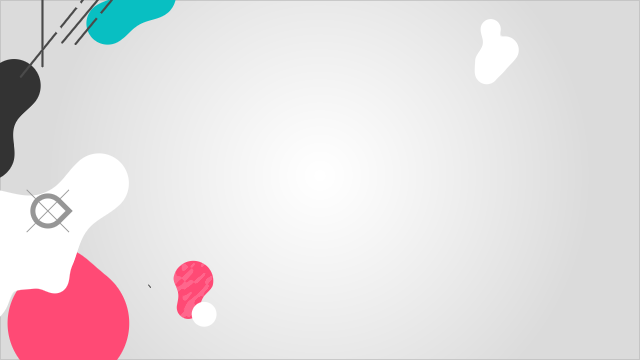
Write a Shadertoy shader that draws this background.

```glsl
// Abstract backdrop: a soft radial glow with flat liquid blobs, slanted strokes
// and a drop-shaped ring. Shapes are distance functions joined by smooth unions,
// laid out in percent of the canvas height, then painted back to front.

const vec3 WHITE = vec3(1.0);
const vec3 PINK = vec3(1.0, 0.29, 0.46);
const vec3 LIGHT_PINK = vec3(1.0, 0.40, 0.55);
const vec3 TEAL = vec3(0.03, 0.75, 0.76);
const vec3 CHARCOAL = vec3(0.2);
const vec3 INK = vec3(0.29);
const vec3 STEEL = vec3(0.59);
const float PI = 3.14159;

float hash(vec2 p) {
    return fract(sin(dot(p, vec2(127.1, 311.7))) * 43758.545);
}

float noise(vec2 p) {
    vec2 cell = floor(p), f = fract(p);
    f = f * f * (3.0 - 2.0 * f);
    float low = mix(hash(cell), hash(cell + vec2(1, 0)), f.x);
    float high = mix(hash(cell + vec2(0, 1)), hash(cell + vec2(1, 1)), f.x);
    return mix(low, high, f.y);
}

// Smooth union of two distances
float join(float a, float b, float softness) {
    float h = max(softness - abs(a - b), 0.0) / softness;
    return min(a, b) - h * h * softness * 0.25;
}

float disk(vec2 p, vec2 center, float radius) {
    return length(p - center) - radius;
}

// Two round ends linked by a body that narrows by "waist" halfway
float limb(vec2 p, vec2 a, vec2 b, float ra, float rb, float waist) {
    vec2 axis = b - a;
    float t = clamp(dot(p - a, axis) / dot(axis, axis), 0.0, 1.0);
    float pinch = sin(PI * t);
    return length(p - a - axis * t) - mix(ra, rb, smoothstep(0.0, 1.0, t)) + waist * pinch * pinch;
}

float stroke(vec2 p, vec2 a, vec2 b, float halfWidth) {
    return limb(p, a, b, halfWidth, halfWidth, 0.0);
}

// Stroke with two breaks, given as fractions of its length
float brokenStroke(vec2 p, vec2 a, vec2 b, float halfWidth, vec2 breaks) {
    vec2 axis = b - a;
    float t = dot(p - a, axis) / dot(axis, axis);
    float nearest = min(abs(t - breaks.x), abs(t - breaks.y));
    return max(stroke(p, a, b, halfWidth), 0.9 - nearest * length(axis));
}

// Disk with a square corner pointing right
float dropShape(vec2 p, float radius) {
    float side = abs(p.y);
    return (p.x > side ? (p.x + side) * 0.7071 : length(p)) - radius;
}

vec3 paint(vec3 base, vec3 ink, float d, float pixel) {
    return mix(base, ink, clamp(0.5 - d / pixel, 0.0, 1.0));
}

float whiteSplash(vec2 p) {
    float d = limb(p, vec2(27.5, 49.1), vec2(9.3, 32.9), 8.3, 13.0, 2.8);
    d = join(d, disk(p, vec2(15.3, 22.2), 3.7), 2.8);
    float leftSide = join(disk(p, vec2(-4.6, 32.9), 14.8), disk(p, vec2(-6.9, 19.0), 9.8), 1.0);
    return join(d, leftSide, 5.8);
}

float whitePuddle(vec2 p) {
    float body = limb(p, vec2(140.3, 86.1), vec2(135.2, 79.9), 3.8, 3.3, 0.0);
    float head = limb(p, vec2(136.3, 91.9), vec2(136.1, 83.1), 2.8, 4.1, 1.3);
    return join(body, head, 1.5);
}

void mainImage(out vec4 fragColor, in vec2 fragCoord) {
    float pixel = 100.0 / iResolution.y;
    vec2 p = fragCoord * pixel;
    vec2 size = iResolution.xy * pixel;

    // Glow and hairline frame
    float falloff = min(distance(p, size * vec2(0.5, 0.512)) / 75.0, 1.0);
    vec3 color = vec3(1.0 - 0.14 * pow(falloff, 1.1));
    vec2 margin = min(p, size - p);
    color = paint(color, vec3(0.74), min(margin.x, margin.y) - 0.2, pixel);

    // Upper left blobs
    float dark = limb(p, vec2(3.9, 76.2), vec2(-3.5, 57.4), 7.4, 7.6, 3.3);
    color = paint(color, CHARCOAL, dark, pixel);
    float teal = limb(p, vec2(29.9, 93.5), vec2(42.4, 101.4), 5.9, 6.5, 1.2);
    color = paint(color, TEAL, teal, pixel);

    // Strokes
    float lines = stroke(p, vec2(11.8, 101.0), vec2(11.8, 81.6), 0.3);
    lines = min(lines, brokenStroke(p, vec2(5.8, 78.7), vec2(23.4, 100.5), 0.3, vec2(0.595, 0.91)));
    lines = min(lines, stroke(p, vec2(17.3, 88.2), vec2(27.4, 100.3), 0.3));
    lines = min(lines, brokenStroke(p, vec2(21.0, 87.8), vec2(31.3, 100.3), 0.3, vec2(0.627)));
    lines = min(lines, stroke(p, vec2(41.3, 20.8), vec2(41.8, 20.2), 0.15));
    color = paint(color, INK, lines, pixel);

    // Lower left blobs
    float pink = join(disk(p, vec2(19.0, 10.2), 16.9), disk(p, vec2(16.7, 23.6), 7.4), 5.8);
    color = paint(color, PINK, pink, pixel);
    color = paint(color, WHITE, whiteSplash(p), pixel);

    // Small mottled blob and its white dot
    float small = limb(p, vec2(53.7, 22.0), vec2(52.3, 14.6), 5.55, 3.2, 0.7);
    float mottle = smoothstep(0.48, 0.56, noise(vec2(p.x - p.y, p.x + p.y) * vec2(0.7, 0.35)));
    color = paint(color, mix(PINK, LIGHT_PINK, mottle), small, pixel);
    color = paint(color, WHITE, disk(p, vec2(56.7, 12.7), 3.45), pixel);
    color = paint(color, WHITE, whitePuddle(p), pixel);

    // Drop ring with a thin diagonal cross
    vec2 q = p - vec2(13.3, 41.4);
    float cross = stroke(abs(q), vec2(0.0), vec2(5.8), 0.12);
    float ring = abs(dropShape(q, 4.17)) - 0.7;
    color = paint(color, STEEL, min(cross, ring), pixel);

    fragColor = vec4(color, 1.0);
}
```
